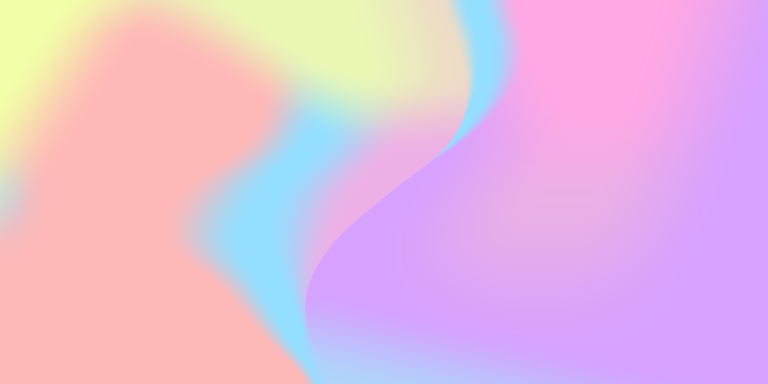
A Shadertoy shader for this background:

```glsl
// Soft pastel gradient: two fields of blended colour meet along an S-shaped fold.
// Smooth curves x(y) through evenly spaced knots guide the fold and its cyan bands;
// wide smoothsteps blend the colours. Units: height = 1, origin at lower left.

const vec3 SALMON   = vec3(1.00, 0.72, 0.72);
const vec3 LEMON    = vec3(0.95, 1.00, 0.66);
const vec3 CREAM    = vec3(0.92, 0.97, 0.71);
const vec3 BEIGE    = vec3(0.93, 0.86, 0.78);
const vec3 CYAN     = vec3(0.58, 0.87, 1.00);
const vec3 ORCHID   = vec3(0.93, 0.69, 0.90);
const vec3 PINK     = vec3(1.00, 0.66, 0.89);
const vec3 BLUSH    = vec3(0.92, 0.69, 0.90);
const vec3 LAVENDER = vec3(0.84, 0.63, 1.00);
const vec3 SKY      = vec3(0.69, 0.83, 0.98);

// Curve knots, listed from the bottom of the canvas to the top
const int KNOTS = 9;
const float FOLD[KNOTS] = float[KNOTS](
    0.833, 0.802, 0.802, 0.875, 1.018, 1.169, 1.224, 1.221, 1.185);
const float BAND_LEFT[KNOTS] = float[KNOTS](
    0.812, 0.716, 0.625, 0.526, 0.573, 0.708, 0.768, 0.780, 0.780);
const float BAND_BLUR[KNOTS] = float[KNOTS](
    0.020, 0.040, 0.065, 0.110, 0.120, 0.090, 0.090, 0.090, 0.090);
const float BAND_RIGHT[KNOTS] = float[KNOTS](
    0.870, 0.815, 0.787, 0.787, 0.828, 0.932, 0.990, 1.010, 1.010);
const float RIBBON[KNOTS] = float[KNOTS](
    0.760, 0.740, 0.740, 0.800, 0.980, 1.185, 1.297, 1.328, 1.302);

const float FOLD_SHARP = 0.003;
const float FOLD_SOFT  = 0.035;

// Catmull-Rom curve through the knots
float curve(float knots[KNOTS], float y) {
    float s = clamp(y, 0.0, 1.0) * float(KNOTS - 1);
    int i = min(int(s), KNOTS - 2);
    float t = s - float(i);
    float a = knots[max(i - 1, 0)];
    float b = knots[i];
    float c = knots[i + 1];
    float d = knots[min(i + 2, KNOTS - 1)];
    return b + 0.5 * t * (c - a + t * (2.0 * a - 5.0 * b + 4.0 * c - d
             + t * (3.0 * (b - c) + d - a)));
}

// Soft step centred on zero
float blend(float d, float halfWidth) {
    return smoothstep(-halfWidth, halfWidth, d);
}

// Salmon field with yellow light, a cyan band and an orchid rim
vec3 leftField(vec2 p, float fold) {
    float bandBlur = curve(BAND_BLUR, p.y);
    float rimBlur = mix(0.02, 0.11, smoothstep(0.1, 0.5, p.y));
    vec3 color = mix(SALMON, CYAN, blend(p.x - curve(BAND_LEFT, p.y), bandBlur));
    color = mix(color, ORCHID, blend(p.x - curve(BAND_RIGHT, p.y), rimBlur));

    // Cream cloud along the top, warmer towards the fold
    float cloudBase = 1.0 - 0.3 * smoothstep(0.32, 1.0, p.x);
    vec3 cloud = mix(CREAM, BEIGE, smoothstep(-0.30, 0.0, p.x - fold));
    color = mix(color, cloud, blend(p.y - cloudBase, 0.11));

    // Cool glow on the left border, then the lemon corner
    vec2 glow = (p - vec2(0.0, 0.50)) / vec2(0.07, 0.10);
    color = mix(color, CYAN, 0.55 * exp(-dot(glow, glow)));
    float corner = dot(p - vec2(0.29, 1.0), vec2(-0.842, 0.540));
    return mix(color, LEMON, blend(corner, 0.12));
}

// Lavender field with pink light, a cyan ribbon and a sky blue foot
vec3 rightField(vec2 p, float fold) {
    vec3 light = mix(BLUSH, PINK, smoothstep(0.45, 0.75, p.y));
    float amount = smoothstep(-0.05, 0.35, p.x - fold + 0.6 * (p.y - 0.6));
    amount *= 1.0 - blend(p.x - 1.55 - 0.35 * p.y, 0.20);
    amount *= smoothstep(0.05, 0.50, p.y);
    vec3 color = mix(LAVENDER, light, amount);

    float foot = 0.17 - 0.24 * (p.x - 0.8) - p.y;
    color = mix(color, SKY, smoothstep(-0.10, 0.15, foot));

    float ribbonBlur = mix(0.015, 0.05, smoothstep(0.6, 0.85, p.y));
    return mix(color, CYAN, blend(curve(RIBBON, p.y) - p.x, ribbonBlur));
}

void mainImage(out vec4 fragColor, in vec2 fragCoord) {
    vec2 p = fragCoord / iResolution.y;
    p.x *= 2.0 * iResolution.y / iResolution.x;

    // The fold is crisp in the middle and melts at both ends
    float fold = curve(FOLD, p.y);
    float melt = smoothstep(0.65, 0.95, p.y) + 1.0 - smoothstep(0.03, 0.20, p.y);
    float foldBlur = max(mix(FOLD_SHARP, FOLD_SOFT, melt), 1.0 / iResolution.y);
    float side = blend(p.x - fold, foldBlur);

    fragColor = vec4(mix(leftField(p, fold), rightField(p, fold), side), 1.0);
}
```
